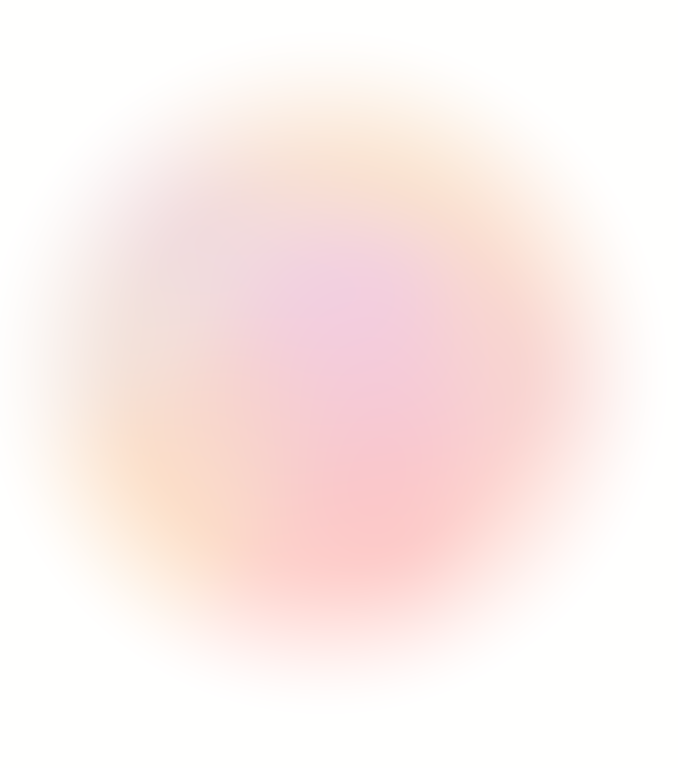
Reproduce this background procedurally as a WebGL 1 fragment shader.

```glsl
precision highp float;
// A soft pastel orb of blended peach, rose and orchid glows on white.

uniform vec2 u_resolution;

// Colour weighted by a Gaussian around its center; the weight is kept in alpha.
vec4 glow(vec2 p, vec2 center, vec3 color) {
  vec2 d = (p - center) / 0.12;
  float weight = exp(-dot(d, d));
  return vec4(color, 1.0) * weight;
}

void main() {
  // Centered coordinates, in units of the canvas height
  vec2 p = (gl_FragCoord.xy - 0.5 * u_resolution) / u_resolution.y;

  // Orchid and rose core
  vec4 blend = glow(p, vec2(0.0, 0.11), vec3(0.945, 0.81, 0.89));
  blend += glow(p, vec2(0.047, -0.02), vec3(0.96, 0.785, 0.85));
  blend += glow(p, vec2(0.06, -0.158), vec3(0.988, 0.765, 0.765));
  blend += glow(p, vec2(-0.012, -0.307), vec3(1.0, 0.83, 0.81));

  // Lilac and peach on the left
  blend += glow(p, vec2(-0.18, 0.207), vec3(0.94, 0.855, 0.875));
  blend += glow(p, vec2(-0.285, 0.07), vec3(0.95, 0.89, 0.86));
  blend += glow(p, vec2(-0.227, -0.138), vec3(0.992, 0.885, 0.78));
  blend += glow(p, vec2(-0.116, -0.06), vec3(0.967, 0.82, 0.80));

  // Cream and apricot along the top and right
  blend += glow(p, vec2(-0.077, 0.33), vec3(0.98, 0.89, 0.82));
  blend += glow(p, vec2(0.08, 0.318), vec3(0.98, 0.89, 0.80));
  blend += glow(p, vec2(0.275, 0.20), vec3(0.985, 0.88, 0.81));
  blend += glow(p, vec2(0.223, 0.044), vec3(0.972, 0.83, 0.815));
  blend += glow(p, vec2(0.223, -0.20), vec3(0.995, 0.86, 0.83));
  vec3 orb = blend.rgb / max(blend.a, 1e-9);

  // Wide feathered rim
  float radius = length(p - vec2(-0.018, 0.016));
  float cover = 1.0 - smoothstep(0.235, 0.46, radius);
  gl_FragColor = vec4(mix(vec3(1.0, 1.0, 0.998), orb, cover), 1.0);
}
```
